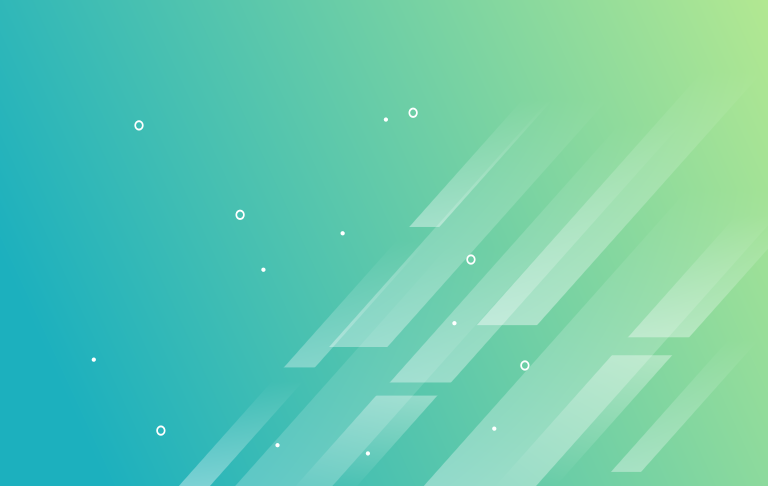
Reproduce this background procedurally as a Shadertoy shader.

```glsl
// Teal to lime gradient with fading slanted glass bars, small rings and dots.

// Antialiased coverage of a signed distance (negative inside).
float cover(float d) {
    return clamp(0.5 - d * iResolution.y, 0.0, 1.0);
}

// Slanted bar: strongest at its flat base, fading over a signed height.
void bar(inout vec3 color, vec2 p, vec2 base, float width, float height, float alpha) {
    vec2 q = p - base;
    float rise = q.y * sign(height);
    float across = q.x - 0.89 * q.y - 0.5 * width;
    float side = (abs(across) - 0.5 * width) * 0.747;
    float fade = clamp(1.0 - rise / abs(height), 0.0, 1.0);
    color = mix(color, vec3(1.0), alpha * fade * cover(side) * cover(-rise));
}

void mainImage(out vec4 fragColor, in vec2 fragCoord) {
    vec2 p = fragCoord / iResolution.y;
    p.x *= 1.5802 * iResolution.y / iResolution.x;

    // Diagonal background gradient
    float along = dot(p, vec2(0.91, 0.42));
    vec3 color = mix(vec3(0.11, 0.69, 0.745), vec3(0.70, 0.91, 0.57),
                     clamp((along - 0.2) / 1.66, 0.0, 1.0));

    // Broad bars rising from the lower edge
    bar(color, p, vec2(0.475, -0.01), 0.200, 0.50, 0.22);
    bar(color, p, vec2(0.863, -0.01), 0.231, 0.62, 0.37);
    bar(color, p, vec2(0.359, -0.01), 0.064, 0.225, 0.40);

    // Bars fading upward
    bar(color, p, vec2(0.842, 0.533), 0.062, 0.26, 0.40);
    bar(color, p, vec2(0.677, 0.286), 0.120, 0.51, 0.36);
    bar(color, p, vec2(0.584, 0.244), 0.064, 0.26, 0.33);
    bar(color, p, vec2(0.802, 0.213), 0.126, 0.53, 0.37);
    bar(color, p, vec2(0.981, 0.331), 0.124, 0.52, 0.42);
    bar(color, p, vec2(1.292, 0.306), 0.126, 0.25, 0.37);
    bar(color, p, vec2(1.257, 0.029), 0.062, 0.27, 0.36);

    // Bars fading downward
    bar(color, p, vec2(1.259, 0.269), 0.124, -0.27, 0.36);
    bar(color, p, vec2(0.774, 0.186), 0.126, -0.20, 0.36);

    // Small rings, slightly taller than wide
    vec2 rings[6] = vec2[6](
        vec2(0.286, 0.742), vec2(0.494, 0.558), vec2(0.850, 0.768),
        vec2(0.969, 0.466), vec2(1.080, 0.248), vec2(0.331, 0.114));
    float marks = 0.0;
    for (int i = 0; i < 6; i++) {
        float radius = length((p - rings[i]) * vec2(1.08, 0.97));
        marks = max(marks, cover(abs(radius - 0.0083) - 0.0019));
    }

    // Solid dots
    vec2 dots[8] = vec2[8](
        vec2(0.794, 0.754), vec2(0.705, 0.520), vec2(0.542, 0.445), vec2(0.193, 0.260),
        vec2(0.571, 0.084), vec2(0.757, 0.067), vec2(1.017, 0.118), vec2(0.935, 0.335));
    for (int i = 0; i < 8; i++) {
        marks = max(marks, cover(length(p - dots[i]) - 0.0043));
    }

    fragColor = vec4(mix(color, vec3(1.0), marks), 1.0);
}
```
